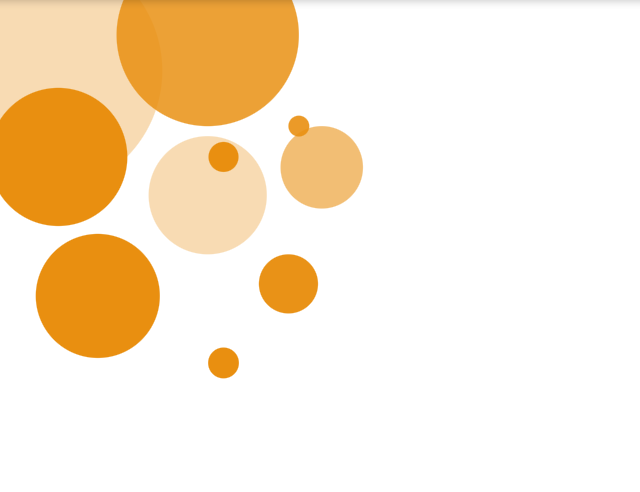
Give the GLSL for this background, as a Shadertoy shader.

```glsl
const vec3 PAPER = vec3(1.0);
const vec3 ORANGE = vec3(0.912, 0.561, 0.063);
const float SHADOW_STRENGTH = 0.13;
const float SHADOW_HEIGHT = 0.022;
const float EDGE_PIXELS = 1.2;

// Discs, back to front: centre x, centre y, radius, opacity (canvas heights)
const int DISC_COUNT = 10;
const vec4 DISCS[DISC_COUNT] = vec4[](
    vec4(0.0812, 0.8562, 0.2487, 0.32),
    vec4(0.1184, 0.6810, 0.1404, 1.00),
    vec4(0.4222, 0.9289, 0.1853, 0.84),
    vec4(0.4222, 0.6032, 0.1201, 0.32),
    vec4(0.4543, 0.6810, 0.0305, 1.00),
    vec4(0.6540, 0.6599, 0.0838, 0.58),
    vec4(0.6074, 0.7437, 0.0212, 0.90),
    vec4(0.1988, 0.3985, 0.1261, 1.00),
    vec4(0.5863, 0.4230, 0.0601, 0.97),
    vec4(0.4543, 0.2623, 0.0313, 1.00)
);

float discCoverage(vec2 point, vec2 centre, float radius, float edgeWidth) {
    float signedDistance = length(point - centre) - radius;
    return clamp(0.5 - signedDistance / edgeWidth, 0.0, 1.0);
}

// Soft shade falling from the top edge
float topShadow(float y) {
    float fade = clamp(1.0 - (1.0 - y) / SHADOW_HEIGHT, 0.0, 1.0);
    return 1.0 - SHADOW_STRENGTH * fade * fade;
}

void mainImage(out vec4 fragColor, in vec2 fragCoord) {
    vec2 point = fragCoord / iResolution.y;
    float edgeWidth = EDGE_PIXELS / iResolution.y;
    vec3 color = PAPER;

    // Translucent discs layered over the paper
    for (int i = 0; i < DISC_COUNT; i++) {
        vec4 disc = DISCS[i];
        float coverage = discCoverage(point, disc.xy, disc.z, edgeWidth);
        color = mix(color, ORANGE, coverage * disc.w);
    }

    fragColor = vec4(color * topShadow(point.y), 1.0);
}
```
